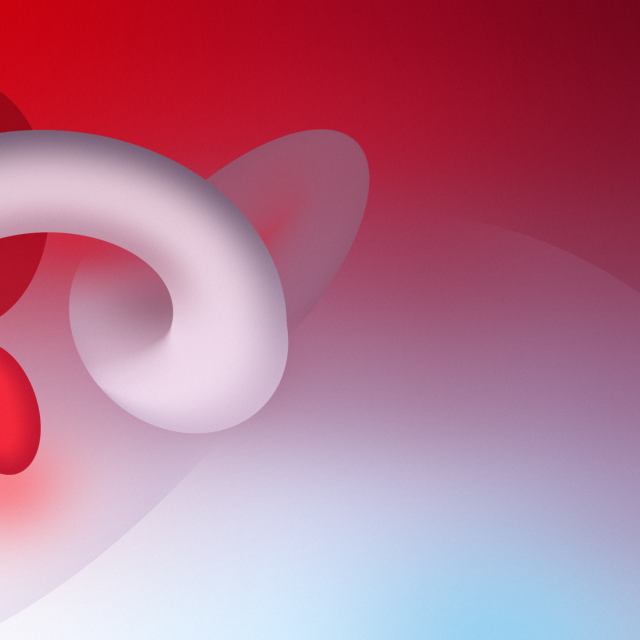
Give the GLSL for this background, as a Shadertoy shader.

```glsl
// A pale curling tube with a dusky petal and red lobes over a crimson to icy blue gradient.

// Approximate signed distance to an ellipse, slanted sideways by shear.
float ellipse(vec2 p, vec2 center, vec2 radii, float shear) {
    vec2 q = p - center;
    q.x -= shear * q.y;
    float k = length(q / radii);
    return k * (k - 1.0) / max(length(q / (radii * radii)), 0.001);
}

// Soft round spot: one at its center, falling to zero.
float spot(vec2 p, vec2 center, vec2 size) {
    vec2 q = (p - center) / size;
    return exp(-dot(q, q));
}

float segment(vec2 p, vec2 a, vec2 b) {
    vec2 d = b - a;
    return length(p - a - d * clamp(dot(p - a, d) / dot(d, d), 0.0, 1.0));
}

float cover(float d) {
    float px = 0.8 / iResolution.y;
    return 1.0 - smoothstep(-px, px, d);
}

float hash(vec2 p) {
    return fract(sin(dot(p, vec2(12.99, 78.23))) * 43758.5);
}

// Smooth blend of six evenly spaced colours from the top down.
vec3 ramp(float y, vec3 stops[6]) {
    vec3 sum = vec3(0.0);
    float total = 0.0;
    for (int i = 0; i < 6; i++) {
        float d = (1.0 - y) * 5.0 - float(i);
        float w = exp(-2.0 * d * d);
        sum += stops[i] * w;
        total += w;
    }
    return sum / total;
}

vec3 backdrop(vec2 p) {
    vec3 left = ramp(p.y, vec3[6](vec3(0.80, 0.0, 0.05), vec3(0.81, 0.04, 0.11),
        vec3(0.74, 0.27, 0.36), vec3(0.78, 0.58, 0.68), vec3(0.96, 0.86, 0.89), vec3(0.98, 0.98, 1.0)));
    vec3 middle = ramp(p.y, vec3[6](vec3(0.63, 0.02, 0.12), vec3(0.74, 0.08, 0.18),
        vec3(0.63, 0.27, 0.39), vec3(0.67, 0.51, 0.64), vec3(0.84, 0.86, 0.96), vec3(0.82, 0.93, 1.0)));
    vec3 right = ramp(p.y, vec3[6](vec3(0.43, 0.02, 0.10), vec3(0.51, 0.06, 0.16),
        vec3(0.54, 0.19, 0.30), vec3(0.57, 0.36, 0.50), vec3(0.66, 0.59, 0.73), vec3(0.68, 0.76, 0.88)));
    vec3 col = mix(left, middle, smoothstep(-0.1, 0.6, p.x));
    col = mix(col, right, smoothstep(0.4, 1.1, p.x));

    // Coloured glows
    col = mix(col, vec3(0.58, 0.82, 0.95), 0.85 * spot(p, vec2(0.78, -0.02), vec2(0.20, 0.17)));
    col = mix(col, vec3(1.0, 0.42, 0.45), 0.75 * spot(p, vec2(0.0, 0.245), vec2(0.10, 0.08)));
    col = mix(col, vec3(0.82, 0.14, 0.23), 0.7 * spot(p, vec2(0.12, 0.63), vec2(0.11, 0.05)));

    // Faint dome on the right and fold at the lower left
    float dome = cover(length(p - vec2(0.605, -0.009)) - 0.677);
    col += dome * vec3(0.015, 0.045, 0.05) * smoothstep(0.64, 0.9, p.x) * smoothstep(0.15, 0.4, p.y);
    float fold = p.y - (0.026 + 0.55 * p.x + 0.83 * p.x * p.x);
    col -= vec3(0.05, 0.065, 0.035) * cover(-fold) * exp(-max(fold, 0.0) * 8.0)
         * (1.0 - smoothstep(0.22, 0.36, p.x));
    return col;
}

void mainImage(out vec4 fragColor, in vec2 fragCoord) {
    vec2 p = fragCoord / iResolution.xy;
    vec3 col = backdrop(p);

    // Dark red disc and bright red drop
    float disc = ellipse(p, vec2(-0.059, 0.681), vec2(0.137, 0.195), 0.0);
    vec3 discCol = mix(vec3(0.68, 0.04, 0.12), vec3(0.57, 0.03, 0.09), smoothstep(0.55, 0.8, p.y));
    col = mix(col, discCol, 0.85 * cover(disc));
    float drop = ellipse(p, vec2(-0.0065, 0.362), vec2(0.067, 0.104), -0.2);
    vec3 dropCol = mix(vec3(0.76, 0.09, 0.19), vec3(0.95, 0.16, 0.23), smoothstep(0.0, 0.05, -drop));
    col = mix(col, dropCol, cover(drop));

    // Contact shadow around the lower bend
    float lobe = ellipse(p, vec2(0.279, 0.492), vec2(0.169), -0.16);
    col = mix(col, vec3(0.62, 0.38, 0.50), 0.42 * exp(-max(lobe, 0.0) * 22.0) * smoothstep(0.27, 0.46, p.y)
        * smoothstep(0.08, 0.42, p.x));

    // Dusky petal with a red crease
    float petal = ellipse(p, vec2(0.339, 0.552), vec2(0.174, 0.246), 0.661);
    vec3 petalCol = mix(vec3(0.62, 0.41, 0.53), vec3(0.62, 0.33, 0.43), smoothstep(0.48, 0.75, p.y));
    petalCol = mix(petalCol, vec3(0.55, 0.31, 0.41), 0.5 * exp(petal * 40.0));
    float crease = segment(p, vec2(0.405, 0.62), vec2(0.475, 0.69));
    petalCol = mix(petalCol, vec3(0.74, 0.22, 0.31), 0.8 * exp(-crease * 28.0) * smoothstep(0.52, 0.40, p.x));
    col = mix(col, petalCol, cover(petal) * step(0.29, p.x) * smoothstep(0.46, 0.53, p.y));

    // Far side of the bend, fading upward into shadow
    vec3 farCol = mix(vec3(0.90, 0.80, 0.88), vec3(0.76, 0.60, 0.69), smoothstep(0.36, 0.53, p.y));
    farCol = mix(farCol, vec3(0.54, 0.34, 0.42), 0.75 * spot(p, vec2(0.255, 0.535), vec2(0.085, 0.06)));
    farCol = mix(farCol, vec3(0.74, 0.58, 0.68), 0.6 * exp(lobe * 45.0));
    col = mix(col, farCol, cover(lobe) * (1.0 - smoothstep(0.49, 0.61, p.y)));

    // Near tube: its inner edge melts into the bend below
    float outer = p.y > 0.492 ? ellipse(p, vec2(0.065, 0.492), vec2(0.383, 0.305), 0.0) : lobe;
    float inner = ellipse(p, vec2(0.0755, 0.512), vec2(0.195, 0.125), 0.0);
    float blur = 0.8 / iResolution.y + 0.07 * (1.0 - smoothstep(0.39, 0.495, p.y));
    float across = clamp(inner / max(inner - outer, 0.001), 0.0, 1.0);
    vec3 tube = mix(vec3(0.94, 0.86, 0.93), vec3(0.88, 0.77, 0.83), smoothstep(0.35, 0.75, p.y));
    vec3 rim = mix(vec3(0.83, 0.73, 0.83), vec3(0.47, 0.37, 0.46), smoothstep(0.33, 0.74, p.y));
    tube = mix(tube, vec3(0.76, 0.58, 0.66), (1.0 - smoothstep(0.0, 0.4, across)) * smoothstep(0.46, 0.62, p.y));
    tube = mix(tube, rim, pow(smoothstep(0.4, 1.03, across), 1.5));
    col = mix(col, tube, cover(outer) * smoothstep(-blur, blur, inner));

    // Fine grain
    col += (hash(floor(p * 768.0)) - 0.5) * 0.016;
    fragColor = vec4(clamp(col, 0.0, 1.0), 1.0);
}
```
